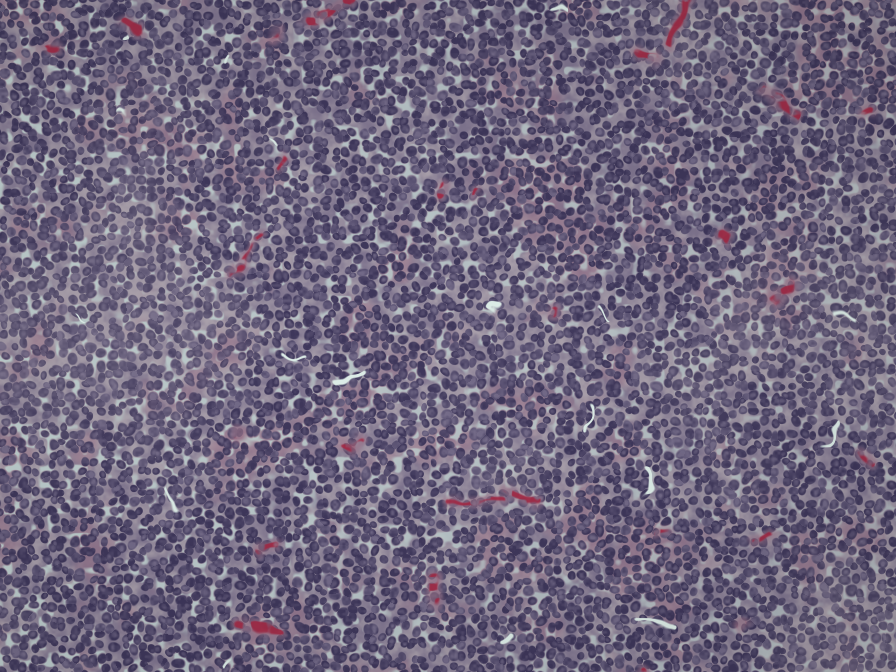
A Shadertoy shader for this texture:

```glsl
// Stained lymphoid tissue under a microscope: crowded dark violet nuclei in a
// lilac matrix with pale gaps, a few red vessels and small white fissures.
// Nuclei come from a jittered grid; vessels and fissures are scattered capsules.

const float NUCLEI_PER_HEIGHT = 69.0;

const vec3 NUCLEUS_DARK  = vec3(0.225, 0.198, 0.335);
const vec3 NUCLEUS_LIGHT = vec3(0.400, 0.368, 0.485);
const vec3 MATRIX_LILAC  = vec3(0.475, 0.435, 0.535);
const vec3 MATRIX_PALE   = vec3(0.640, 0.605, 0.645);
const vec3 MATRIX_PINK   = vec3(0.590, 0.440, 0.520);
const vec3 GAP_CYAN      = vec3(0.710, 0.770, 0.770);
const vec3 FISSURE_WHITE = vec3(0.830, 0.890, 0.870);
const vec3 BLOOD_RED     = vec3(0.610, 0.150, 0.255);

vec2 hash2(vec2 p) {
    vec3 q = fract(p.xyx * vec3(0.1031, 0.1030, 0.0973));
    q += dot(q, q.yzx + 33.33);
    return fract((q.xx + q.yz) * q.zy);
}

float noise(vec2 p) {
    vec2 i = floor(p), f = fract(p);
    f = f * f * (3.0 - 2.0 * f);
    float low = mix(hash2(i).x, hash2(i + vec2(1, 0)).x, f.x);
    float high = mix(hash2(i + vec2(0, 1)).x, hash2(i + vec2(1, 1)).x, f.x);
    return mix(low, high, f.y);
}

float fbm(vec2 p) {
    return 0.55 * noise(p) + 0.30 * noise(p * 2.1 + 17.0) + 0.15 * noise(p * 4.3 + 41.0);
}

vec2 rotate(vec2 p, float angle) {
    float c = cos(angle), s = sin(angle);
    return vec2(c * p.x + s * p.y, c * p.y - s * p.x);
}

// Nearest nucleus: x = distance in radii (1 at the rim), yz = its random values
vec3 nearestNucleus(vec2 p) {
    vec2 cell = floor(p);
    vec3 nearest = vec3(9.0, 0.0, 0.0);
    for (int y = -1; y <= 1; y++)
    for (int x = -1; x <= 1; x++) {
        vec2 id = cell + vec2(x, y);
        vec2 center = id + 0.5 + 0.78 * (hash2(id) - 0.5);
        vec2 shape = hash2(id + 71.0);
        vec2 q = rotate(p - center, 6.283 * shape.x);
        q.x *= mix(0.78, 1.0, shape.y);
        float d = length(q) / mix(0.36, 0.50, hash2(id + 133.0).x);
        if (d < nearest.x) nearest = vec3(d, hash2(id + 211.0));
    }
    return nearest;
}

// Distance to sparse capsules, one per occupied grid cell; size = (length, width)
float scatteredStreaks(vec2 p, float density, float chance, vec2 size, float seed) {
    vec2 cell = floor(p * density);
    float nearest = 1.0;
    for (int y = -1; y <= 1; y++)
    for (int x = -1; x <= 1; x++) {
        vec2 id = cell + vec2(x, y);
        vec2 pick = hash2(id + seed);
        if (pick.x > chance) continue;
        vec2 center = (id + hash2(id + seed + 57.0)) / density;
        vec2 form = hash2(id + seed + 93.0);
        vec2 q = rotate(p - center, 2.4 * form.x - 0.9);
        float reach = size.x * mix(0.1, 1.0, form.y * form.y);
        q.x -= clamp(q.x, -reach, reach);
        nearest = min(nearest, length(q) - size.y * mix(0.55, 1.2, pick.y));
    }
    return nearest;
}

float coverage(float d, float softness) {
    return 1.0 - smoothstep(-softness, softness, d);
}

void mainImage(out vec4 fragColor, in vec2 fragCoord) {
    vec2 p = fragCoord / iResolution.y;
    vec2 uv = fragCoord / iResolution.xy;
    float pixel = 1.0 / iResolution.y;
    vec2 cellPos = p * NUCLEI_PER_HEIGHT;
    vec2 ragged = vec2(noise(p * 55.0), noise(p * 55.0 + 80.0)) - 0.5;
    float region = fbm(p * 4.0 + 5.0);

    // Matrix between the cells, with pink fibrous patches and bright gaps
    vec3 nucleus = nearestNucleus(cellPos + 0.35 * ragged);
    vec3 color = mix(MATRIX_LILAC, MATRIX_PALE,
                     smoothstep(0.2, 0.8, 0.7 * fbm(cellPos * 0.8) + 0.35 * region));
    color = mix(color, MATRIX_PINK, 0.55 * smoothstep(0.52, 0.78, fbm(p * 15.0 + 31.0)));
    float gap = smoothstep(0.50, 0.80, noise(cellPos * 1.15 + 9.0));
    gap *= smoothstep(1.0, 1.4, nucleus.x) * mix(1.0, 0.65, uv.x);
    color = mix(color, GAP_CYAN, gap);

    // Nuclei: mottled chromatin, some with a paler centre
    float tone = 0.75 * nucleus.y * nucleus.y + 0.25 * region;
    tone += 0.7 * (noise(cellPos * 3.2) - 0.5);
    tone += 0.45 * step(0.55, nucleus.z) * (1.0 - smoothstep(0.2, 0.8, nucleus.x));
    vec3 nucleusColor = mix(NUCLEUS_DARK, NUCLEUS_LIGHT, clamp(tone, 0.0, 1.15));
    float rimSoftness = max(0.19, 1.2 * pixel * NUCLEI_PER_HEIGHT);
    float strength = mix(0.97, 0.78, smoothstep(0.42, 0.75, region));
    color = mix(color, nucleusColor, strength * coverage(nucleus.x - 1.0, rimSoftness));

    // Vessels: pink wall around broken red blood cells
    float vessel = scatteredStreaks(p + 0.012 * ragged, 7.0, 0.36, vec2(0.040, 0.0052), 300.0);
    color = mix(color, MATRIX_PINK, 0.6 * coverage(vessel - 0.005, 0.006));
    float blood = smoothstep(0.25, 0.55, noise(p * 95.0 + 12.0));
    color = mix(color, BLOOD_RED, 0.9 * blood * coverage(vessel, max(0.0022, pixel)));

    // Fissures: small torn openings showing the lamp
    float fissure = scatteredStreaks(p + 0.020 * ragged, 6.0, 0.38, vec2(0.026, 0.0036), 500.0);
    color = mix(color, FISSURE_WHITE, coverage(fissure, max(0.0018, pixel)));

    // Uneven lamp light
    vec2 offAxis = uv - vec2(0.42, 0.48);
    color *= 1.04 - 0.22 * dot(offAxis, offAxis);
    fragColor = vec4(color, 1.0);
}
```
